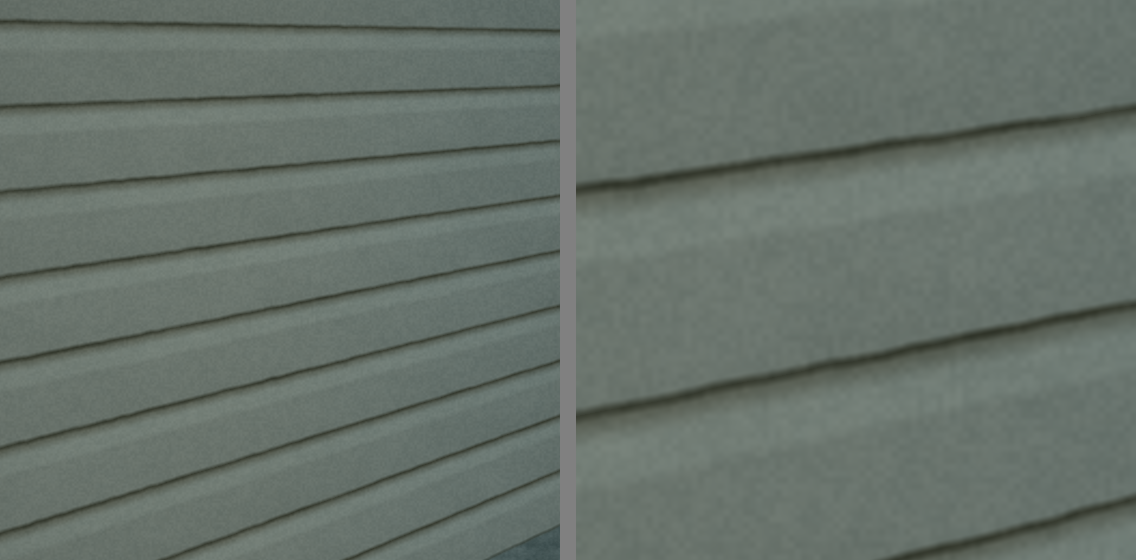
Left, the full canvas; right, a detail of the centre.
Write a WebGL 2 fragment shader that draws this texture.

```glsl
#version 300 es
precision highp float;
// Grey-green lap siding seen at an angle: boards fan out from a far vanishing point.
// A linear pitch across the canvas gives a board coordinate; its fraction drives the
// profile of seam, shadow, lit bevel and flat face, with soft mottling and grain on top.

uniform vec2 u_resolution;
out vec4 outColor;

// Layout, measured down from the top edge; x is the left side, y the right side
const vec2 FIRST_SEAM = vec2(0.0378, 0.0547);
const vec2 BOARD_PITCH = vec2(0.1526, 0.0982);
const float LAST_SEAM = 9.0;

// Board profile, in fractions of one board
const float SEAM_HALF = 0.021;
const float SEAM_SOFT = 0.020;
const float SHADOW_END = 0.17;
const float BEVEL_END = 0.335;
const float BEVEL_SOFT = 0.035;

// Colours
const vec3 FACE = vec3(0.408, 0.447, 0.418);
const vec3 BEVEL = vec3(0.440, 0.482, 0.452);
const vec3 SHADOW = vec3(0.325, 0.345, 0.300);
const vec3 SEAM = vec3(0.205, 0.222, 0.178);
const vec3 GROUND = vec3(0.270, 0.335, 0.335);
const vec3 COOL_TINT = vec3(-0.012, 0.000, 0.010);

// Wear and surface variation
const float GRAIN = 0.030;
const float MOTTLE = 0.022;
const float BOARD_VARIATION = 0.010;
const float SEAM_WOBBLE = 0.012;

float hash(vec2 p) {
    uvec2 q = uvec2(ivec2(floor(p)));
    uint h = q.x * 1597334677u ^ q.y * 3812015801u;
    h = (h ^ (h >> 15)) * 2246822519u;
    h ^= h >> 13;
    return float(h & 65535u) / 65535.0;
}

float noise(vec2 p) {
    vec2 i = floor(p);
    vec2 f = fract(p);
    f = f * f * (3.0 - 2.0 * f);
    float low = mix(hash(i), hash(i + vec2(1, 0)), f.x);
    float high = mix(hash(i + vec2(0, 1)), hash(i + vec2(1, 1)), f.x);
    return mix(low, high, f.y);
}

// Layered noise centred on zero
float mottle(vec2 p) {
    float sum = 0.0;
    float weight = 0.5;
    for (int i = 0; i < 4; i++) {
        sum += weight * (noise(p) - 0.5);
        p = p * 2.1 + 17.0;
        weight *= 0.6;
    }
    return sum;
}

// Colour across one board; t runs from its upper seam (0) to its lower seam (1)
vec3 boardProfile(float t, float soft) {
    float bevelEdge = smoothstep(BEVEL_END - soft, BEVEL_END + soft, t);
    vec3 face = mix(FACE, FACE * 0.975, smoothstep(0.45, 1.0, t));
    vec3 color = mix(BEVEL, face, bevelEdge);
    float shadow = 1.0 - smoothstep(0.0, SHADOW_END, t);
    return mix(color, SHADOW, shadow);
}

void main() {
    vec2 uv = gl_FragCoord.xy / u_resolution;
    float pitch = mix(BOARD_PITCH.x, BOARD_PITCH.y, uv.x);
    float pixel = 1.0 / (u_resolution.y * pitch);

    // Perspective board coordinate, counted downward
    float board = (1.0 - uv.y - mix(FIRST_SEAM.x, FIRST_SEAM.y, uv.x)) / pitch;
    float id = floor(board);
    board += SEAM_WOBBLE * (noise(vec2(uv.x * 60.0, floor(board + 0.5) * 7.0 + 40.0)) - 0.5);
    float t = fract(board);

    vec3 color = boardProfile(t, BEVEL_SOFT + pixel);
    color += BOARD_VARIATION * (hash(vec2(id + 5.0, 3.0)) - 0.5);

    // Broad light: brightest left of centre, dimmer and cooler to the right
    vec2 fromLight = (uv - vec2(0.38, 0.48)) * vec2(1.0, 0.75);
    color *= 1.025 - 0.15 * dot(fromLight, fromLight);
    color += COOL_TINT * smoothstep(0.35, 1.0, uv.x);

    // Dark seam under each overlapping board
    float seamDistance = abs(fract(board + 0.5) - 0.5);
    float soft = SEAM_SOFT + pixel;
    float seam = 1.0 - smoothstep(SEAM_HALF - soft, SEAM_HALF + soft, seamDistance);
    seam *= 0.82 + 0.25 * noise(vec2(uv.x * 22.0, floor(board + 0.5) + 20.0));
    color = mix(color, SEAM, min(seam, 1.0));

    // Ground below the lowest board
    float ground = smoothstep(LAST_SEAM - 0.04 - pixel, LAST_SEAM + 0.04 + pixel, board);
    vec3 groundColor = GROUND + 0.12 * mottle(uv * vec2(45.0, 70.0));
    color = mix(color, groundColor, ground);

    // Mottling and fine grain
    color += MOTTLE * mottle(uv * vec2(14.0, 22.0));
    color += GRAIN * (noise(uv * 260.0) - 0.5);
    color += 0.5 * GRAIN * (noise(uv * 120.0 + 50.0) - 0.5) * vec3(1.0, 0.8, 0.6);

    outColor = vec4(color, 1.0);
}
```
